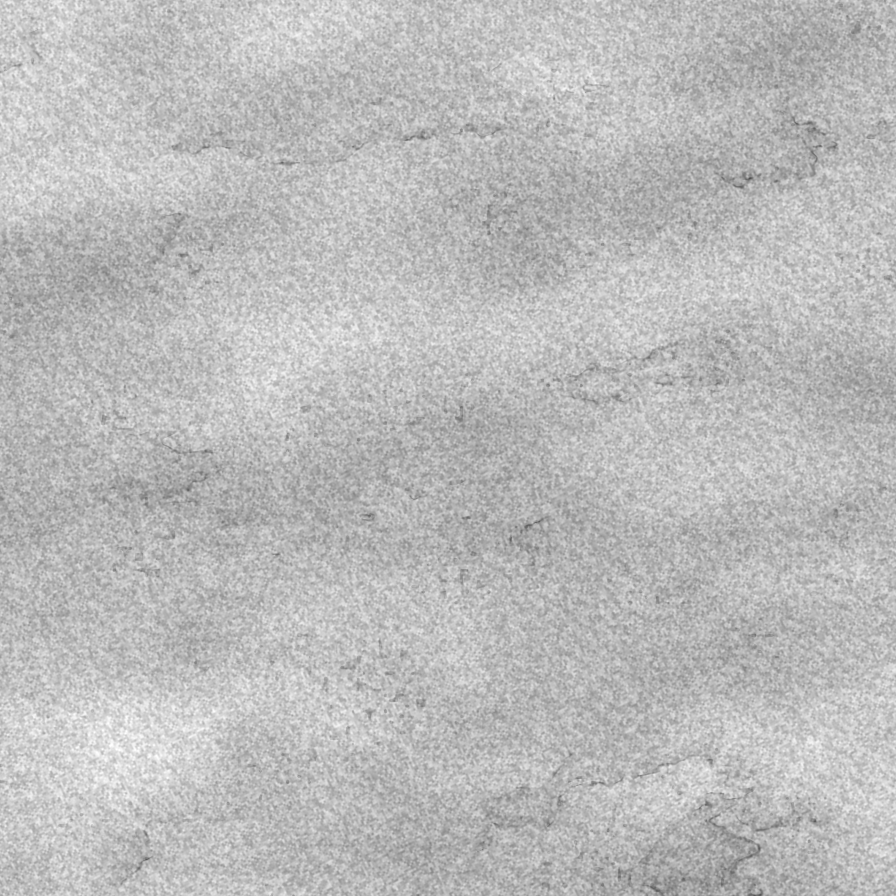
Give the GLSL for this texture, as a Shadertoy shader.

```glsl
// Weathered grey plaster: fine sandy grain over soft slanted mottling,
// with short broken creases, shaded ledges and clustered dark pits.
// All layers are value noise; creases follow contours of a stretched field.

const vec3  BASE_COLOR     = vec3(0.754);
const float SLANT          = 0.17;               // radians, rising to the right
const float OCTAVE_TURN    = 0.06;
const vec2  MOTTLE_SCALE   = vec2(3.6, 7.5);
const float MOTTLE_AMOUNT  = 0.32;
const float CLOUD_SCALE    = 3.3;
const float CLOUD_AMOUNT   = 0.12;
const vec2  CREASE_SCALE   = vec2(3.0, 7.5);
const float CREASE_WIDTH   = 0.0018;
const float CREASE_DARK    = 0.17;
const float LEDGE_WIDTH    = 0.018;
const float LEDGE_DARK     = 0.075;
const float PIT_SCALE      = 165.0;
const float PIT_DARK       = 0.17;
const float GRAIN_SCALE    = 430.0;
const float GRAIN_AMOUNT   = 0.33;

float hash(vec2 p) {
    return fract(sin(dot(p, vec2(12.9898, 78.233))) * 43758.5453);
}

float noise(vec2 p) {
    vec2 cell = floor(p);
    vec2 f = fract(p);
    vec2 w = f * f * (3.0 - 2.0 * f);
    float low  = mix(hash(cell), hash(cell + vec2(1, 0)), w.x);
    float high = mix(hash(cell + vec2(0, 1)), hash(cell + vec2(1, 1)), w.x);
    return mix(low, high, w.y);
}

mat2 rotation(float angle) {
    float c = cos(angle), s = sin(angle);
    return mat2(c, -s, s, c);
}

// Fractal noise, centred on zero
float fbm(vec2 p) {
    float sum = 0.0, amplitude = 0.5;
    for (int i = 0; i < 5; i++) {
        sum += amplitude * (noise(p) - 0.5);
        p = rotation(OCTAVE_TURN) * p * 2.03 + vec2(17.3, 9.1);
        amplitude *= 0.54;
    }
    return sum;
}

float creaseField(vec2 p) {
    return fbm(p * CREASE_SCALE + 31.7);
}

// Signed approximate distance to the nearest crease contour
float creaseDistance(vec2 p) {
    vec2 e = vec2(0.003, 0.0);
    float value = creaseField(p);
    vec2 slope = vec2(creaseField(p + e.xy), creaseField(p + e.yx)) - value;
    return value * e.x / max(length(slope), 0.001);
}

// Two turned layers, so that neither lines up with the pixel rows
float grain(vec2 p) {
    float fine = noise(rotation(0.45) * p * GRAIN_SCALE + 300.0) - 0.5;
    float coarse = noise(rotation(1.0) * p * GRAIN_SCALE * 0.7 + 500.0) - 0.5;
    return 0.62 * fine + 0.38 * coarse;
}

void mainImage(out vec4 fragColor, in vec2 fragCoord) {
    vec2 uv = fragCoord / iResolution.y;
    float pixel = 1.0 / iResolution.y;

    // Slanted, gently warped coordinates
    vec2 p = rotation(SLANT) * uv + 2.0;
    p += 0.06 * vec2(fbm(uv * 6.0 + 3.0), fbm(uv * 6.0 + 40.0));

    // Broad light and dark patches
    float shade = MOTTLE_AMOUNT * fbm(p * MOTTLE_SCALE);
    shade += CLOUD_AMOUNT * fbm(uv * CLOUD_SCALE + 60.0);

    // Creases appear only in patches, ragged and broken along their length
    float patchMask = smoothstep(0.52, 0.78, noise(p * vec2(5.0, 9.0) + 80.0));
    float broken = smoothstep(0.35, 0.75, noise(uv * 110.0 + 12.0));
    float ragged = 0.006 * (noise(uv * 130.0 + 90.0) - 0.5);
    float d = creaseDistance(p) + ragged;
    float line = 1.0 - smoothstep(0.0, CREASE_WIDTH + pixel, abs(d));
    float ledge = smoothstep(-CREASE_WIDTH, CREASE_WIDTH, d) * exp(-max(d, 0.0) / LEDGE_WIDTH);
    shade -= patchMask * (CREASE_DARK * line * broken + LEDGE_DARK * ledge);

    // Pits cluster in the darker zones and beside creases
    float pitZone = smoothstep(0.5, 0.8, noise(p * vec2(9.0, 15.0) + 25.0));
    float pits = smoothstep(0.76, 0.92, noise(uv * PIT_SCALE + 7.0));
    shade -= PIT_DARK * pits * max(0.8 * pitZone, patchMask * ledge);

    // Sandy grain
    shade += GRAIN_AMOUNT * grain(uv);

    fragColor = vec4(clamp(BASE_COLOR + shade, 0.0, 1.0), 1.0);
}
```
